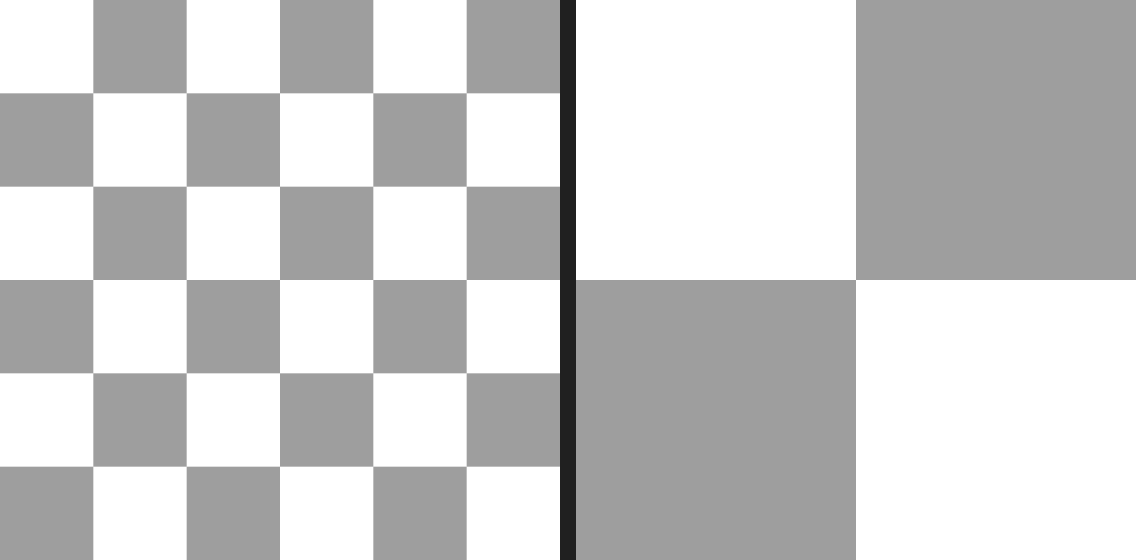
Left: the whole. Right: its middle third, enlarged.
Give the GLSL for this pattern, as a three.js fragment shader.

```glsl
varying vec2 vUv;

const float CELLS = 6.0; // squares across and down
const vec3 GREY = vec3(0.62);
const vec3 WHITE = vec3(1.0);

// Square wave per axis, +1 on even cells and -1 on odd, box-filtered over one pixel
vec2 squareWave(vec2 p, vec2 pixel) {
  vec2 edgeDistance = 0.5 - abs(mod(p + 0.5, 2.0) - 1.0);
  return clamp(2.0 * edgeDistance / pixel, -1.0, 1.0);
}

void main() {
  vec2 p = vUv * CELLS;
  vec2 wave = squareWave(p, max(fwidth(p), vec2(1e-5)));

  // Cells of equal parity are grey, the rest white
  float greyCover = 0.5 + 0.5 * wave.x * wave.y;
  gl_FragColor = vec4(mix(WHITE, GREY, greyCover), 1.0);
}
```
